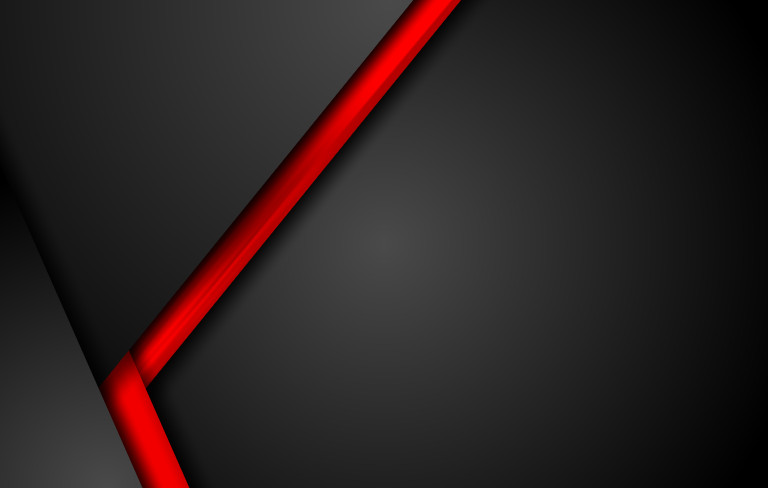
Give the GLSL for this background, as a Shadertoy shader.

```glsl
// Dark overlapping metal panels divided by a folded, glossy red ribbon.

// Layout, in units of canvas height
const vec2  UPPER_POINT  = vec2(0.847, 1.0);     // on the left edge of the upper ribbon
const vec2  UPPER_NORMAL = vec2(0.776, -0.630);
const float UPPER_WIDTH  = 0.076;
const float UPPER_LENGTH = 1.02;
const vec2  LOWER_POINT  = vec2(0.292, 0.0);     // on the left edge of the lower ribbon
const vec2  LOWER_NORMAL = vec2(0.915, 0.403);
const float LOWER_WIDTH  = 0.088;

// Glows: centre and reach of each panel's light
const vec2  BACK_GLOW    = vec2(0.787, 0.5);
const float BACK_REACH   = 0.87;
const vec2  TOP_GLOW     = vec2(0.80, 1.0);
const float TOP_REACH    = 1.20;
const vec2  CORNER_GLOW  = vec2(0.22, 0.0);
const float CORNER_REACH = 0.66;

const float PANEL_LIGHT  = 0.29;
const vec3  RED          = vec3(1.0, 0.0, 0.0);
const float SHADOW_SIZE  = 0.055;
const float STREAK_GAIN  = 0.28;

vec2 hashGradient(vec2 cell) {
    float h = fract(sin(dot(cell, vec2(127.1, 311.7))) * 4375.85);
    return vec2(cos(6.2832 * h), sin(6.2832 * h));
}

float gradientNoise(vec2 p) {
    vec2 i = floor(p), f = fract(p);
    vec2 u = f * f * f * (f * (f * 6.0 - 15.0) + 10.0);
    vec2 e = vec2(0.0, 1.0);
    float low  = mix(dot(hashGradient(i), f),
                     dot(hashGradient(i + e.yx), f - e.yx), u.x);
    float high = mix(dot(hashGradient(i + e.xy), f - e.xy),
                     dot(hashGradient(i + e.yy), f - e.yy), u.x);
    return mix(low, high, u.y);
}

// Grey panel lit by a round glow
vec3 panel(vec2 p, vec2 centre, float reach, float light) {
    return vec3(light * max(0.0, 1.0 - length(p - centre) / reach));
}

// Light left at a distance from a shadow-casting edge
float shade(float d, float size) {
    return smoothstep(-0.3 * size, size, d);
}

// Antialiased cover of the side where d is negative
float cover(float d) {
    return clamp(0.5 - d * iResolution.y, 0.0, 1.0);
}

// across: 0 at the left edge, 1 at the right; along: 0 at the top, 1 at the fold
vec3 upperRibbon(float across, float along) {
    float gloss = mix(1.0, 0.62, smoothstep(0.15, 0.5, along));
    gloss = mix(gloss, 0.86, smoothstep(0.55, 0.85, along));
    float body = gloss * mix(0.10, 1.0, smoothstep(-0.05, 0.55, across));

    // Flat facet whose crease drifts along the ribbon
    float crease = mix(0.80, 0.62, along);
    float facet = mix(0.72, 0.86, smoothstep(0.2, 0.6, along));
    facet *= 1.0 - 0.2 * smoothstep(crease, 1.0, across) * along;
    float light = mix(body, facet, smoothstep(crease - 0.04, crease + 0.04, across));

    // Brushed streaks, stronger toward the fold
    float streak = gradientNoise(vec2(across * 8.0 + along * 1.5, along * 3.0));
    light *= 1.0 + STREAK_GAIN * streak * smoothstep(0.25, 0.7, along);
    return RED * light;
}

vec3 lowerRibbon(float across, float foldDistance) {
    float light = mix(0.18, 0.95, smoothstep(-0.05, 0.5, across));
    light *= 1.0 - 0.14 * smoothstep(0.7, 1.0, across);
    light *= mix(0.4, 1.0, smoothstep(0.0, 0.06, foldDistance));
    return RED * light;
}

void mainImage(out vec4 fragColor, in vec2 fragCoord) {
    vec2 p = fragCoord / iResolution.y;
    vec2 fromUpper = p - UPPER_POINT;
    float upper = dot(fromUpper, UPPER_NORMAL);
    float lower = dot(p - LOWER_POINT, LOWER_NORMAL);
    float along = dot(fromUpper, vec2(UPPER_NORMAL.y, -UPPER_NORMAL.x)) / UPPER_LENGTH;

    // Back panel under the shadows of both ribbons
    vec3 color = panel(p, BACK_GLOW, BACK_REACH, PANEL_LIGHT);
    color *= shade(upper - UPPER_WIDTH, SHADOW_SIZE);
    color *= shade(lower - LOWER_WIDTH, SHADOW_SIZE);

    // Upper ribbon, shaded where the lower one folds over it
    vec3 ribbon = upperRibbon(upper / UPPER_WIDTH, along);
    ribbon *= mix(0.35, 1.0, shade(lower - LOWER_WIDTH, 0.04));
    color = mix(color, ribbon, cover(upper - UPPER_WIDTH));

    // Lower ribbon
    ribbon = lowerRibbon(lower / LOWER_WIDTH, upper);
    color = mix(color, ribbon, cover(lower - LOWER_WIDTH));

    // Top left panel, then the corner panel above it
    vec3 top = panel(p, TOP_GLOW, TOP_REACH, PANEL_LIGHT) * shade(lower, SHADOW_SIZE);
    color = mix(color, top, cover(upper));
    color = mix(color, panel(p, CORNER_GLOW, CORNER_REACH, PANEL_LIGHT), cover(lower));

    fragColor = vec4(color, 1.0);
}
```
